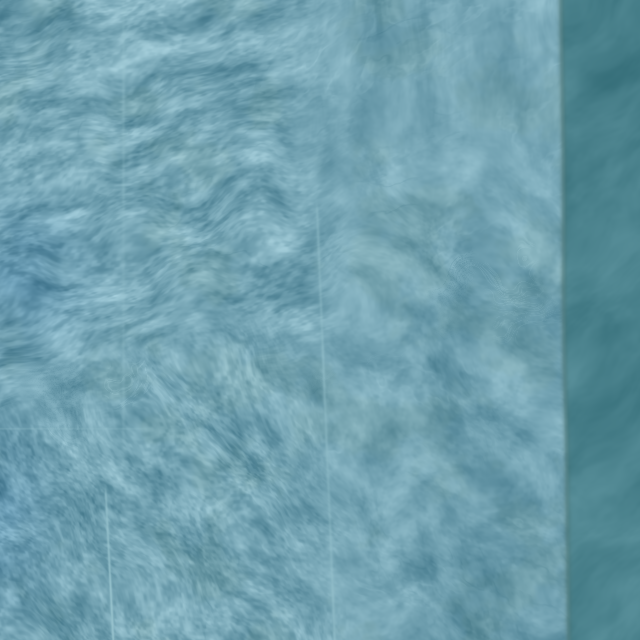
A Shadertoy shader for this texture:

```glsl
// Weathered blue-green slab: fine mineral streaks whose direction changes
// from region to region, thin pale seams, and a darker teal strip at right.
// Streaks are stretched, lightly warped fractal noise; regions are soft masks.

const vec3 SLAB_MID    = vec3(0.452, 0.638, 0.699);
const vec3 TONE_GAIN   = vec3(1.05, 0.93, 0.86);
const vec3 STRIP_MID   = vec3(0.290, 0.508, 0.550);
const vec3 STAIN_BLUE  = vec3(0.32, 0.53, 0.655);
const vec3 OLIVE_EDGE  = vec3(0.29, 0.45, 0.45);
const vec3 SEAM_PALE   = vec3(0.60, 0.77, 0.81);

float hash(vec2 p) {
    return fract(sin(dot(p, vec2(127.1, 311.7))) * 43758.5453);
}

float noise(vec2 p) {
    vec2 cell = floor(p), f = fract(p);
    f = f * f * f * (f * (f * 6.0 - 15.0) + 10.0);
    float low  = mix(hash(cell), hash(cell + vec2(1.0, 0.0)), f.x);
    float high = mix(hash(cell + vec2(0.0, 1.0)), hash(cell + vec2(1.0)), f.x);
    return mix(low, high, f.y);
}

vec2 rotate(vec2 p, float angle) {
    float c = cos(angle), s = sin(angle);
    return vec2(c * p.x + s * p.y, c * p.y - s * p.x);
}

// Signed fractal noise, roughly -0.4 to 0.4; roughness is the octave falloff.
float fbm(vec2 p, float roughness) {
    float sum = 0.0, total = 0.0, weight = 1.0;
    for (int i = 0; i < 4; i++) {
        sum += weight * (noise(p) - 0.5);
        total += weight;
        weight *= roughness;
        p = rotate(p, 0.35) * 2.03 + 17.3;
    }
    return sum / total;
}

// Fractal streaks running along an angle, bent by a slight warp.
float streaks(vec2 p, float angle, float stretch, float scale, float roughness) {
    vec2 warp = vec2(noise(p * 11.0 + 3.1), noise(p * 11.0 + 41.7)) - 0.5;
    vec2 q = rotate(p + 0.035 * warp, angle) * scale;
    return fbm(q * vec2(1.0 / stretch, 1.0), roughness);
}

// Scattered soft wisps: ridged streaks kept only in patches.
float wisps(vec2 p, float angle, float scale) {
    float ridge = 1.0 - smoothstep(0.0, 0.10, abs(streaks(p, angle, 1.8, scale, 0.6)));
    return ridge * smoothstep(0.50, 0.80, noise(p * 10.0 + 63.0));
}

float blob(vec2 p, vec2 center, vec2 radius) {
    vec2 d = (p - center) / radius;
    return exp(-dot(d, d));
}

// Soft line of the given half width, kept between two ends along its length.
float seam(float across, float along, float start, float end, float width) {
    float ends = smoothstep(start - 0.01, start + 0.01, along)
               * (1.0 - smoothstep(end - 0.01, end + 0.01, along));
    float wear = 0.45 + 0.75 * noise(vec2(along * 14.0, start * 31.0));
    return exp(-across * across / (width * width)) * ends * wear;
}

float slabTone(vec2 p) {
    // Uneven borders between the streak regions
    vec2 b = p + 0.2 * vec2(fbm(p * 6.0, 0.5), fbm(p * 6.0 + 23.0, 0.5));
    float right = smoothstep(0.40, 0.58, b.x);
    float upper = smoothstep(0.34, 0.46, b.y - 0.25 * (b.x - 0.2));
    float top   = smoothstep(0.62, 0.88, b.y);

    float rising  = streaks(p, 0.30, 2.4, 32.0, 0.80);
    float falling = streaks(p + 5.0, -0.85, 1.9, 32.0, 0.84);
    float cloudy  = streaks(p + 9.0, -0.65, 1.4, 25.0, 0.62);
    float upright = streaks(p + 13.0, 1.45, 2.6, 26.0, 0.55);

    float left = mix(falling * 0.40, rising * 0.44, upper);
    float soft = mix(cloudy * 0.27, upright * 0.25, top);
    float tone = mix(left, soft, right);

    // Clouding from broad to middling, then pale and dark wisps
    tone += 0.10 * fbm(p * 5.0 + 31.0, 0.6);
    tone += 0.11 * fbm(p * 15.0 + 52.0, 0.6);
    tone += 0.032 * wisps(p, mix(-0.7, 0.6, upper), 22.0);
    tone -= 0.026 * wisps(p + 4.0, mix(-0.9, 0.3, upper), 26.0);
    return tone;
}

void mainImage(out vec4 fragColor, in vec2 fragCoord) {
    vec2 p = fragCoord / iResolution.xy;

    // Slab with greyer hollows and blue stains at the left
    float tone = slabTone(p);
    vec3 color = SLAB_MID + tone * TONE_GAIN;
    float hollow = smoothstep(0.0, 0.20, fbm(p * 12.0 + 77.0, 0.6));
    color += hollow * vec3(-0.006, -0.010, -0.024);
    float stain = blob(p, vec2(0.02, 0.57), vec2(0.11, 0.10))
                + blob(p, vec2(-0.01, 0.19), vec2(0.08, 0.13));
    color = mix(color, STAIN_BLUE + tone, 0.60 * min(stain, 1.0));
    color += 0.020 * blob(p, vec2(0.87, 0.6), vec2(0.10, 0.6));

    // Pale joints
    float lines = 0.24 * seam(p.x - 0.193, p.y, 0.27, 1.05, 0.0030);
    lines += 0.75 * seam(p.x - 0.177 + 0.051 * p.y, p.y, -0.05, 0.235, 0.0022);
    lines += 0.40 * seam(p.x - 0.523 + 0.041 * p.y, p.y, -0.05, 0.68, 0.0026);
    lines += 0.24 * seam(p.y - 0.330, p.x, -0.05, 0.23, 0.0018);
    color = mix(color, SEAM_PALE, clamp(lines, 0.0, 1.0));

    // Dark strip with a soft olive border
    float edge = p.x - 0.887 + 0.009 * p.y + 0.004 * (noise(vec2(p.y * 4.0, 2.0)) - 0.5);
    float mottle = streaks(p + 21.0, 0.75, 2.0, 20.0, 0.55);
    vec3 strip = STRIP_MID + mottle * vec3(0.16, 0.15, 0.15);
    strip -= 0.022 * blob(p, vec2(0.92, 0.76), vec2(0.12, 0.16));
    color = mix(color, strip, smoothstep(-0.004, 0.005, edge));
    color = mix(color, OLIVE_EDGE, 0.5 * exp(-edge * edge / 0.000025));

    fragColor = vec4(clamp(color, 0.0, 1.0), 1.0);
}
```
